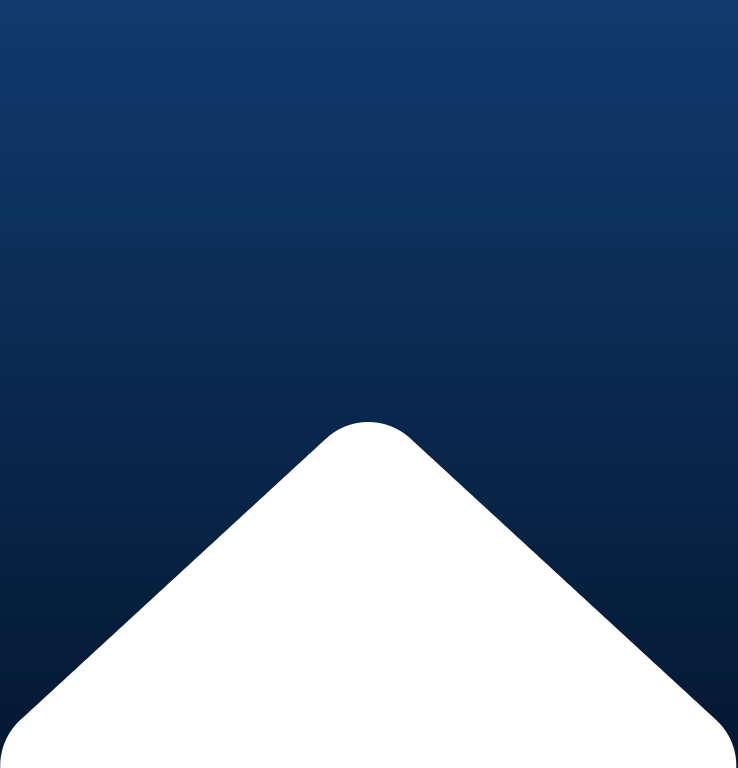
This background is drawn by a Shadertoy shader. Its source:

```glsl
// A white peak with rounded apex and shoulders on a vertical navy gradient.
// The peak is a signed distance to a mirrored roof outline, inflated by a
// corner radius; lengths are in canvas heights, with the origin at lower left.

const vec3 SKY_TOP = vec3(0.064, 0.229, 0.429);
const vec3 SKY_BOTTOM = vec3(0.014, 0.092, 0.196);
const vec3 PEAK_COLOR = vec3(1.0);

const float PEAK_CENTER = 0.499;              // fraction of canvas width
const vec2 APEX = vec2(0.0, 0.3698);          // centre of the top rounding
const vec2 SHOULDER = vec2(0.3985, 0.003);    // centre of the side rounding
const float CORNER_RADIUS = 0.0807;
const float WALL_DEPTH = 1.0;                 // side walls run below the canvas

float segmentDistance(vec2 p, vec2 a, vec2 b) {
    vec2 ab = b - a;
    float t = clamp(dot(p - a, ab) / dot(ab, ab), 0.0, 1.0);
    return length(p - a - ab * t);
}

// Signed distance to the rounded peak, negative inside
float peakDistance(vec2 p) {
    p.x = abs(p.x);
    float slope = segmentDistance(p, APEX, SHOULDER);
    float wall = segmentDistance(p, SHOULDER, SHOULDER - vec2(0.0, WALL_DEPTH));
    float roofY = mix(APEX.y, SHOULDER.y, p.x / SHOULDER.x);
    bool inside = p.x < SHOULDER.x && p.y < roofY;
    float outline = min(slope, wall);
    return (inside ? -outline : outline) - CORNER_RADIUS;
}

void mainImage(out vec4 fragColor, in vec2 fragCoord) {
    vec2 p = fragCoord / iResolution.y;
    float pixel = 1.0 / iResolution.y;

    // Background gradient
    vec3 color = mix(SKY_BOTTOM, SKY_TOP, p.y);

    // Peak with a one-pixel soft edge
    float centerX = PEAK_CENTER * iResolution.x / iResolution.y;
    float d = peakDistance(p - vec2(centerX, 0.0));
    float coverage = clamp(0.5 - d / pixel, 0.0, 1.0);
    color = mix(color, PEAK_COLOR, coverage);

    fragColor = vec4(color, 1.0);
}
```
